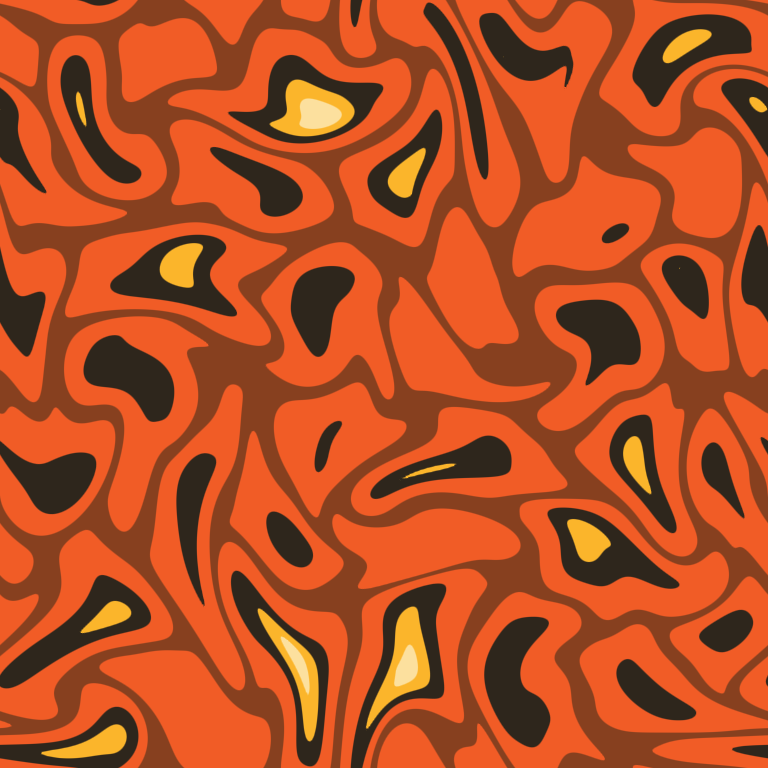
Give the GLSL for this pattern, as a WebGL 2 fragment shader.

```glsl
#version 300 es
precision highp float;
// Seamless marbled pattern: warped cells ringed in brown, orange, black, yellow and cream.

uniform vec2 u_resolution;
out vec4 fragColor;

const float TAU = 6.2831853;
const float CELLS = 6.0;
const float BLEND = 14.0;  // higher gives sharper cell corners

// Whole-number wave directions keep the warp periodic
const vec2 WAVES[8] = vec2[8](
    vec2(1, 1), vec2(-2, 1), vec2(1, -3), vec2(3, 2),
    vec2(-4, 1), vec2(2, 5), vec2(-5, 4), vec2(6, 5));

vec2 hash2(vec2 cell) {
    vec2 seed = vec2(dot(cell, vec2(127.1, 311.7)), dot(cell, vec2(269.5, 183.3)));
    return fract(sin(seed) * 43758.5);
}

// Area-preserving chain of sine shears, each along its own wave front
vec2 shearWarp(vec2 p) {
    for (int i = 0; i < 8; i++) {
        vec2 wave = WAVES[i];
        vec2 along = vec2(-wave.y, wave.x) / dot(wave, wave);
        p += along * 0.55 / TAU * sin(TAU * dot(wave, p) + 2.4 * float(i));
    }
    return p;
}

// Wrapping cellular noise: soft difference between the nearest site and the others
float cellHeight(vec2 p) {
    vec2 base = floor(p);
    float nearest = 0.0;
    float others = 0.0;
    for (int y = -2; y <= 2; y++) {
        for (int x = -2; x <= 2; x++) {
            vec2 cell = base + vec2(x, y);
            vec2 site = cell + 0.05 + 0.9 * hash2(mod(cell, CELLS));
            float weight = exp(-BLEND * distance(p, site));
            others += min(weight, nearest);
            nearest = max(weight, nearest);
        }
    }
    return log(nearest / others) / BLEND;
}

// Layered sines that dent and swell the bands
float ripple(vec2 p) {
    return sin(TAU * dot(p, vec2(5, 3)))
         + sin(TAU * dot(p, vec2(-4, 6)) + 2.0)
         + sin(TAU * dot(p, vec2(7, -2)) + 4.0);
}

void main() {
    vec2 p = shearWarp(gl_FragCoord.xy / u_resolution);
    float height = cellHeight(p * CELLS) * (1.0 + 0.12 * ripple(p));
    float soft = 0.7 * fwidth(height) + 1e-5;

    vec3 brown = vec3(0.53, 0.25, 0.12);
    vec3 orange = vec3(0.945, 0.36, 0.15);
    vec3 black = vec3(0.18, 0.15, 0.11);
    vec3 yellow = vec3(0.985, 0.71, 0.17);
    vec3 cream = vec3(0.99, 0.88, 0.62);

    // Stack flat bands from the cell borders inward
    vec3 color = mix(brown, orange, smoothstep(-soft, soft, height - 0.10));
    color = mix(color, black, smoothstep(-soft, soft, height - 0.43));
    color = mix(color, yellow, smoothstep(-soft, soft, height - 0.68));
    color = mix(color, cream, smoothstep(-soft, soft, height - 0.88));
    fragColor = vec4(color, 1.0);
}
```
